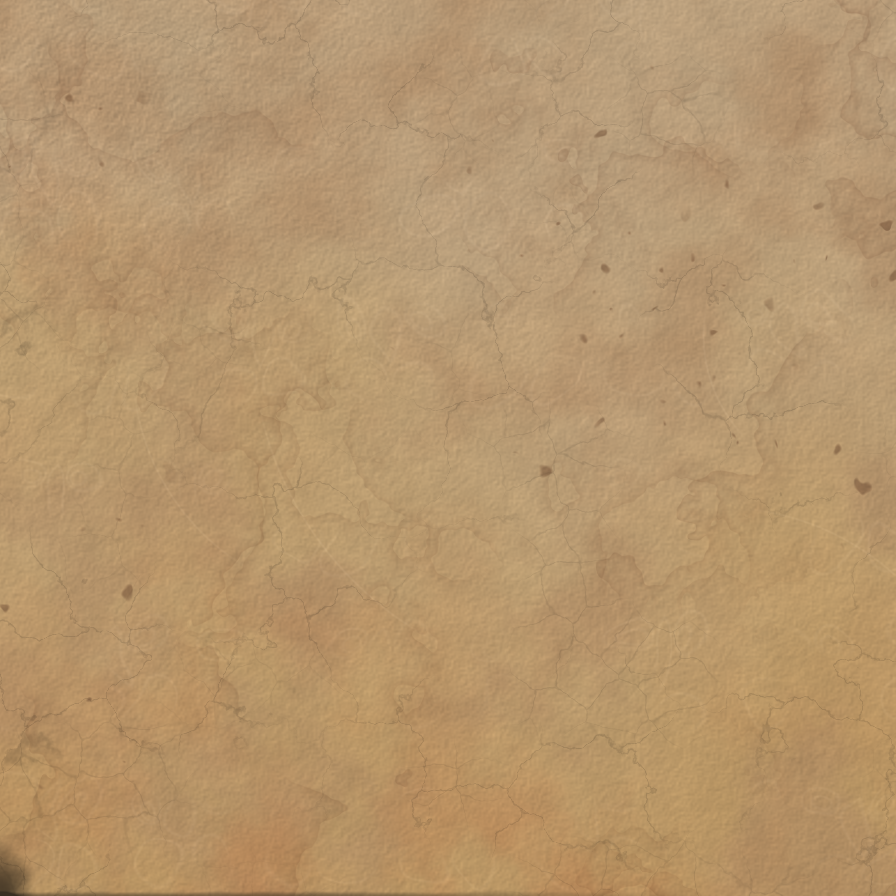
Reproduce this texture procedurally as a WebGL 1 fragment shader.

```glsl
precision highp float;
uniform vec2 u_resolution;

const vec3 PALE_TAN = vec3(0.728, 0.626, 0.490);
const vec3 SAND = vec3(0.738, 0.618, 0.442);
const vec3 GOLD = vec3(0.730, 0.590, 0.392);
const vec3 RUST = vec3(0.720, 0.495, 0.320);
const vec3 UMBER = vec3(0.665, 0.525, 0.385);
const vec3 SPOT_BROWN = vec3(0.45, 0.32, 0.22);
const vec3 CHAR = vec3(0.17, 0.14, 0.10);

float hash(vec2 p) {
  vec3 q = fract(p.xyx * 0.1031);
  q += dot(q, q.yzx + 33.33);
  return fract((q.x + q.y) * q.z);
}

vec2 hash2(vec2 p) { return vec2(hash(p), hash(p + 57.3)); }

float noise(vec2 p) {
  vec2 i = floor(p), f = fract(p);
  f = f * f * (3.0 - 2.0 * f);
  return mix(mix(hash(i), hash(i + vec2(1, 0)), f.x),
             mix(hash(i + vec2(0, 1)), hash(i + vec2(1, 1)), f.x), f.y);
}

float fbm(vec2 p) {
  float sum = 0.0, amp = 0.5;
  for (int i = 0; i < 6; i++) {
    sum += amp * noise(p);
    p = mat2(1.6, 1.2, -1.2, 1.6) * p + 7.1;
    amp *= 0.5;
  }
  return sum;
}

// Dried water mark: sharp on one side, fading on the other
float tideLine(vec2 p, float scale, float level, float fade, float px) {
  float e = 0.004;
  float n = fbm(p * scale);
  vec2 slope = vec2(fbm((p + vec2(e, 0)) * scale), fbm((p + vec2(0, e)) * scale)) - n;
  float d = (n - level) / max(length(slope) / e, 0.6);
  return smoothstep(-px, px, d) * (0.6 * exp(-max(d, 0.0) / fade) + 0.4 * exp(-max(d, 0.0) / 0.003));
}

// Borders of warped Voronoi cells
float cracks(vec2 p, float scale, float width, float px) {
  vec2 q = p * scale + 0.75 * vec2(fbm(p * 19.0), fbm(p * 19.0 + 31.0));
  vec2 cell = floor(q);
  float near = 9.0, second = 9.0;
  for (int y = -1; y <= 1; y++)
    for (int x = -1; x <= 1; x++) {
      vec2 c = cell + vec2(x, y);
      float d = length(c + hash2(c) - q);
      second = min(second, max(near, d));
      near = min(near, d);
    }
  return 1.0 - smoothstep(0.0, width + px, (second - near) / scale);
}

// Small ragged flecks, kept where the density is high
float flecks(vec2 p, float scale, float density, float px) {
  vec2 cell = floor(p * scale);
  vec2 rag = 0.008 * (vec2(noise(p * 110.0), noise(p * 110.0 + 19.0)) - 0.5);
  float cover = 0.0;
  for (int y = -1; y <= 1; y++)
    for (int x = -1; x <= 1; x++) {
      vec2 c = cell + vec2(x, y);
      vec2 d = p + rag - (c + hash2(c)) / scale;
      float size = hash(c + 4.7);
      float radius = mix(0.0015, 0.0085, size * size * size);
      d = vec2(d.x + 0.4 * d.y, (d.y - 0.4 * d.x) * mix(0.65, 1.5, hash(c + 8.2)));
      float present = smoothstep(0.0, 0.1, density - hash(c + 2.9));
      float soft = px + 0.001;
      cover = max(cover, present * (1.0 - smoothstep(radius - soft, radius + soft, length(d))));
    }
  return cover;
}

float ring(vec2 p, float radius, float width) {
  return 1.0 - smoothstep(0.0, width, abs(length(p) - radius));
}

// Staggered mirrored scrolls, like faded wallpaper
float damask(vec2 p, float width) {
  vec2 q = p / vec2(0.15, 0.18);
  q.x += 0.5 * mod(floor(q.y), 2.0);
  q = (fract(q) - 0.5) * vec2(0.15, 0.18);
  q.x = abs(q.x);
  float curls = ring(q - vec2(0.037, 0.03), 0.020, width) + ring(q - vec2(0.033, 0.026), 0.010, width);
  float leaves = ring(q - vec2(-0.03, 0.015), 0.043, width) + ring(q - vec2(0.03, -0.04), 0.025, width);
  return min(curls + leaves, 1.0);
}

float paperHeight(vec2 p) {
  return 0.8 * noise(p * 130.0) + noise(p.yx * 230.0 + 5.0) + 0.8 * noise(p * 390.0 + 11.0);
}

float glow(vec2 p, vec2 center, vec2 size) {
  vec2 d = (p - center) / size;
  return exp(-dot(d, d));
}

void main() {
  vec2 p = gl_FragCoord.xy / u_resolution;
  float px = 1.0 / min(u_resolution.x, u_resolution.y);
  float cloud = fbm(p * 3.2 + 3.0);
  float patches = fbm(p * 9.0 + 21.0);

  // Aged wash, pale above and golden below
  float height = p.y + 0.5 * (cloud - 0.48);
  vec3 color = mix(GOLD, SAND, smoothstep(0.05, 0.5, height));
  color = mix(color, PALE_TAN, smoothstep(0.42, 0.95, height + 0.12 * p.x));
  color = mix(color, UMBER, 0.5 * smoothstep(0.42, 0.72, patches));
  float warmth = glow(p, vec2(0.45, 0.0), vec2(0.6, 0.15)) + 0.7 * glow(p, vec2(0.0, 0.7), vec2(0.15, 0.1))
               + 0.6 * glow(p, vec2(0.25, 0.28), vec2(0.22, 0.1)) + 0.15;
  color = mix(color, RUST, 0.48 * warmth * smoothstep(0.32, 0.68, fbm(p * 10.0 + 50.0)));
  color *= 1.0 + 0.09 * (fbm(p * 38.0 + 60.0) - 0.49);

  // Water marks and cracks
  float tide = tideLine(p + 1.3, 3.4, 0.52, 0.014, px) + 0.8 * tideLine(p + 4.6, 4.2, 0.47, 0.012, px);
  color *= 1.0 - 0.10 * tide * vec3(0.75, 1.0, 1.1) * smoothstep(0.3, 0.6, noise(p * 7.0 + 9.0));
  float split = cracks(p, 8.0, 0.0024, px) * smoothstep(0.42, 0.75, noise(p * 9.0 + 40.0));
  split += 0.7 * cracks(p + 3.0, 19.0, 0.0016, px) * smoothstep(0.45, 0.8, noise(p * 8.0 + 70.0));
  color *= 1.0 - 0.11 * split;

  // Faded ornament and pale fibres
  vec2 wobble = 0.03 * vec2(noise(p * 22.0), noise(p * 22.0 + 8.0));
  color += 0.022 * damask(p + wobble, 0.0025 + px) * smoothstep(0.4, 0.75, noise(p * 13.0 + 15.0));
  for (int i = 0; i < 5; i++) {
    vec2 seed = vec2(float(i), 6.0);
    vec2 d = p - hash2(seed) * vec2(1.0, 1.2);
    float angle = 6.2832 * hash(seed + 3.0);
    float arc = smoothstep(0.87, 0.97, dot(normalize(d + 0.0001), vec2(cos(angle), sin(angle))));
    color += 0.025 * arc * ring(d, mix(0.12, 0.4, hash(seed + 9.0)), 0.001 + px);
  }

  // Brown flecks in clusters
  float density = 0.03 + 0.45 * glow(p, vec2(0.79, 0.63), vec2(0.19, 0.19))
                + 0.4 * glow(p, vec2(0.07, 0.88), vec2(0.07, 0.1)) + 0.35 * glow(p, vec2(0.08, 0.3), vec2(0.08, 0.14));
  color = mix(color, SPOT_BROWN, 0.55 * flecks(p, 28.0, density, px));

  // Embossed paper grain, lit from the upper left
  float relief = paperHeight(p) - paperHeight(p + vec2(-0.0021, 0.0021));
  color *= 1.0 + relief * (0.052 + 0.022 * glow(p, vec2(0.1, 0.9), vec2(0.3)));

  // Scorched corner and worn lower edge
  float ragged = 0.7 + 0.6 * fbm(p * 45.0);
  float scorch = 1.0 - smoothstep(0.1, 1.0, length(p / vec2(0.045, 0.085)) * ragged);
  float edge = (1.0 - smoothstep(0.0, 0.006, p.y * ragged)) * (1.0 - smoothstep(0.3, 0.85, p.x));
  color = mix(color, CHAR, clamp(0.75 * scorch + 0.45 * edge, 0.0, 0.9));
  gl_FragColor = vec4(color, 1.0);
}
```
